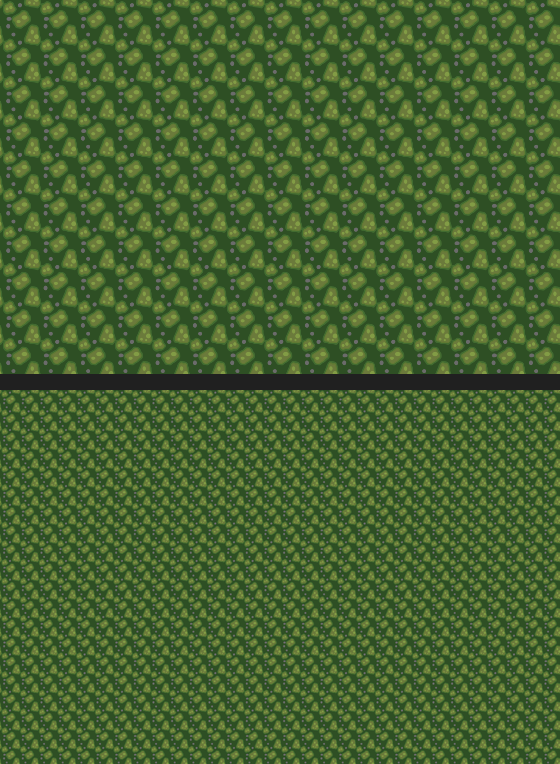
Top, the tile; bottom, the same tile 2 across and 2 down.
Reproduce this pattern procedurally as a Shadertoy shader.

```glsl
// Mossy stones and grey pebbles on dark green, in a 15 by 10 grid of equal tiles.
// Rounded trapezoids, roughened by wrapping noise, are shaded in bands by distance;
// highlights and pebbles are small ellipses. All offsets wrap, so the canvas tiles.

const vec2 REPEATS = vec2(15.0, 10.0);
const float NOISE_CELLS = 12.0;

const vec3 GROUND = vec3(0.18, 0.31, 0.14);
const vec3 RIM = vec3(0.26, 0.42, 0.19);
const vec3 MOSS = vec3(0.38, 0.48, 0.20);
const vec3 CORE = vec3(0.42, 0.48, 0.23);
const vec3 HIGHLIGHT = vec3(0.51, 0.61, 0.27);
const vec3 PEBBLE = vec3(0.42, 0.42, 0.42);

// Stone centres within the tile
const vec2 BIG = vec2(0.885, 0.068);
const vec2 MEDIUM = vec2(0.58, 0.48);
const vec2 SMALL = vec2(0.247, 0.785);

// Ellipses: centre, then radii
const vec4 PEBBLES[4] = vec4[4](
    vec4(0.24, 0.495, 0.064, 0.050), vec4(0.215, 0.30, 0.054, 0.060),
    vec4(0.36, 0.08, 0.056, 0.054), vec4(0.535, 0.86, 0.058, 0.056));
const vec4 SPOTS[8] = vec4[8](
    vec4(BIG + vec2(-0.02, 0.07), 0.043, 0.062),
    vec4(BIG + vec2(0.085, -0.05), 0.058, 0.062),
    vec4(BIG + vec2(-0.10, -0.14), 0.036, 0.034),
    vec4(BIG + vec2(0.03, -0.16), 0.030, 0.032),
    vec4(MEDIUM + vec2(0.075, 0.055), 0.080, 0.060),
    vec4(MEDIUM + vec2(-0.085, -0.055), 0.052, 0.040),
    vec4(SMALL + vec2(0.045, 0.02), 0.045, 0.047),
    vec4(SMALL + vec2(-0.055, -0.02), 0.034, 0.036));

float hash(vec2 p) {
    return fract(sin(dot(p, vec2(127.1, 311.7))) * 43758.5453);
}

// Value noise that wraps every "period" lattice cells
float wrapNoise(vec2 p, float period) {
    vec2 i = floor(p), f = fract(p);
    vec2 a = mod(i, period), b = mod(i + 1.0, period);
    f = f * f * (3.0 - 2.0 * f);
    return mix(mix(hash(a), hash(vec2(b.x, a.y)), f.x),
               mix(hash(vec2(a.x, b.y)), hash(b), f.x), f.y);
}

// Shortest offset from a centre on the repeating tile
vec2 wrapOffset(vec2 p, vec2 centre) {
    return fract(p - centre + 0.5) - 0.5;
}

vec2 rotate(vec2 p, float angle) {
    float c = cos(angle), s = sin(angle);
    return vec2(c * p.x + s * p.y, c * p.y - s * p.x);
}

// Rounded trapezoid; size holds half bottom, half top and half height
float stone(vec2 p, vec3 size, float tilt, float rounding) {
    p = rotate(p, tilt);
    p.x = abs(p.x);
    vec2 top = vec2(size.y, size.z);
    vec2 side = vec2(size.y - size.x, 2.0 * size.z);
    vec2 cap = vec2(p.x - min(p.x, p.y < 0.0 ? size.x : size.y), abs(p.y) - size.z);
    vec2 edge = p - top + side * clamp(dot(top - p, side) / dot(side, side), 0.0, 1.0);
    float inside = edge.x < 0.0 && cap.y < 0.0 ? -1.0 : 1.0;
    return inside * sqrt(min(dot(cap, cap), dot(edge, edge))) - rounding;
}

float ellipse(vec2 p, vec2 radii) {
    return (length(p / radii) - 1.0) * min(radii.x, radii.y);
}

float cover(float d, float pixel) {
    return 1.0 - smoothstep(-0.5 * pixel, 0.5 * pixel, d);
}

void mainImage(out vec4 fragColor, in vec2 fragCoord) {
    vec2 p = fragCoord / iResolution.xy * REPEATS;
    float pixel = REPEATS.y / iResolution.y;
    float rough = wrapNoise(p * NOISE_CELLS, NOISE_CELLS) - 0.5;

    // Three stones share one distance field
    float stones = stone(wrapOffset(p, BIG), vec3(0.135, 0.03, 0.165), -0.12, 0.10);
    stones = min(stones, stone(wrapOffset(p, MEDIUM), vec3(0.115, 0.105, 0.065), 0.6, 0.132));
    stones = min(stones, stone(wrapOffset(p, SMALL), vec3(0.065, 0.045, 0.045), 0.3, 0.118));
    stones += 0.035 * rough;

    float pebbles = 1.0, spots = 1.0;
    for (int i = 0; i < PEBBLES.length(); i++)
        pebbles = min(pebbles, ellipse(wrapOffset(p, PEBBLES[i].xy), PEBBLES[i].zw));
    for (int i = 0; i < SPOTS.length(); i++)
        spots = min(spots, ellipse(wrapOffset(p, SPOTS[i].xy), SPOTS[i].zw));

    // Layers from the ground up
    vec3 color = mix(GROUND, PEBBLE, cover(pebbles + 0.02 * rough, pixel));
    color = mix(color, RIM, cover(stones, pixel));
    color = mix(color, MOSS, cover(stones + 0.038, pixel));
    color = mix(color, CORE, cover(stones + 0.068, pixel));
    color = mix(color, HIGHLIGHT, cover(spots + 0.015 * rough, pixel));
    fragColor = vec4(color, 1.0);
}
```
